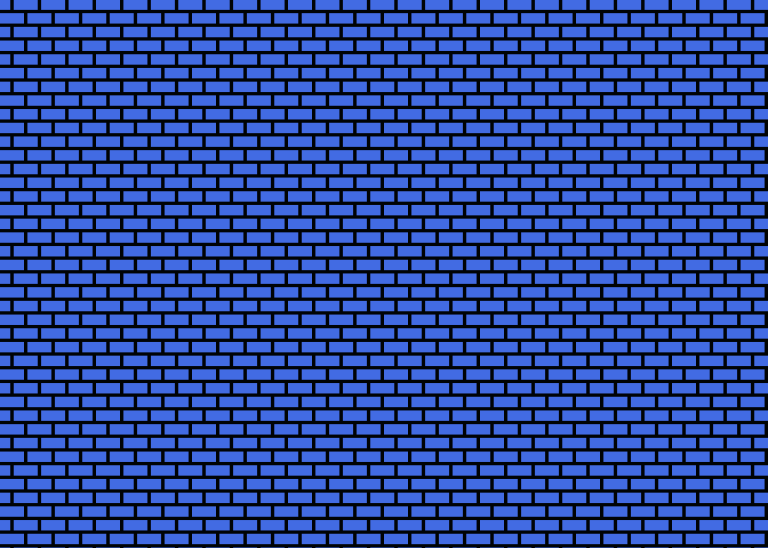
Reproduce this pattern procedurally as a WebGL 2 fragment shader.

```glsl
#version 300 es
precision highp float;
// Flat blue bricks in running bond with black mortar, 28 across and 40 courses down.

uniform vec2 u_resolution;
out vec4 fragColor;

// Coverage of a centred brick in a unit cell, softened over one pixel
float brickCoverage(vec2 cell, vec2 halfSize, vec2 pixel) {
    vec2 inside = clamp((halfSize - abs(cell - 0.5)) / pixel + 0.5, 0.0, 1.0);
    return inside.x * inside.y;
}

void main() {
    vec2 uv = gl_FragCoord.xy / u_resolution;
    vec2 repeats = vec2(28.0, 40.0);

    // Courses are counted from the top, with cell borders in mid mortar
    vec2 wall = vec2(uv.x, 1.0 - uv.y) * repeats + vec2(0.0625, 0.16);

    // Even courses slide by half a brick
    wall.x += 0.5 * (1.0 - mod(floor(wall.y), 2.0));

    float brick = brickCoverage(fract(wall), vec2(0.4375, 0.38), repeats / u_resolution);

    vec3 mortarBlack = vec3(0.0, 0.01, 0.02);
    vec3 brickBlue = vec3(0.26, 0.42, 0.89);
    fragColor = vec4(mix(mortarBlack, brickBlue, brick), 1.0);
}
```
